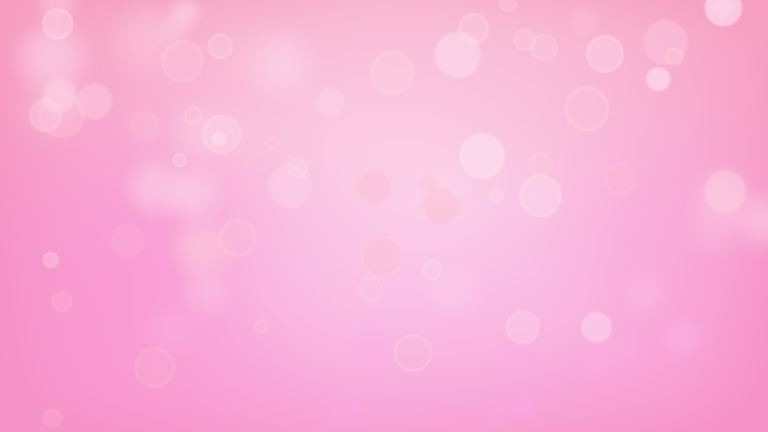
Write a Shadertoy shader that draws this background.

```glsl
// Pink bokeh backdrop: a pale, uneven glow fades into rose and magenta edges.
// Hashed loops scatter blurred lights first, then crisp translucent discs
// with thin bright rims. Lengths are in units of the canvas height.

vec3 hash3(float n) {
    vec3 p = fract(vec3(n) * vec3(0.1031, 0.1030, 0.0973));
    p += dot(p, p.yzx + 33.33);
    return fract((p.xxy + p.yzz) * p.zyx);
}

float valueNoise(vec2 p) {
    vec2 cell = floor(p), f = fract(p);
    f = f * f * (3.0 - 2.0 * f);
    float n = cell.x + 57.0 * cell.y + 200.0;
    return mix(mix(hash3(n).x, hash3(n + 1.0).x, f.x),
               mix(hash3(n + 57.0).x, hash3(n + 58.0).x, f.x), f.y);
}

// Gaussian falloff around a centre, with a separate width on each axis.
float pool(vec2 uv, vec2 centre, vec2 width) {
    vec2 d = (uv - centre) / width;
    return exp(-dot(d, d));
}

vec3 backdrop(vec2 uv) {
    vec2 warped = uv + 0.07 * (vec2(valueNoise(uv * 4.0), valueNoise(uv * 4.0 + 9.0)) - 0.5);
    vec3 edge = mix(vec3(0.97, 0.58, 0.80), vec3(0.97, 0.65, 0.76), smoothstep(0.35, 1.0, uv.y));
    vec3 glow = mix(vec3(0.98, 0.78, 0.92), vec3(0.985, 0.82, 0.90), smoothstep(0.2, 0.8, uv.y));
    vec3 col = mix(edge, glow, pool(warped, vec2(0.54, 0.55), vec2(0.38, 0.53)));
    col = mix(col, vec3(0.98, 0.59, 0.83), 0.55 * pool(warped, vec2(0.16, 0.38), vec2(0.11, 0.28)));
    col = mix(col, vec3(0.98, 0.68, 0.86), 0.50 * pool(warped, vec2(0.87, 0.42), vec2(0.10, 0.30)));

    // Deeper rose towards the border, strongest in the corners.
    vec2 border = abs(uv - 0.5) * 2.0;
    float shade = pow(border.x, 6.0) + pow(border.y, 8.0) * (0.3 + 0.7 * border.x);
    return mix(col, vec3(0.95, 0.53, 0.71), 0.32 * min(shade, 1.0));
}

void mainImage(out vec4 fragColor, in vec2 fragCoord) {
    float aspect = iResolution.x / iResolution.y;
    vec2 uv = fragCoord / iResolution.xy;
    vec2 p = fragCoord / iResolution.y;
    vec3 col = backdrop(uv);

    // Blurred lights: magenta near the bottom, pale and peach above.
    for (int i = 0; i < 32; i++) {
        float id = float(i);
        vec3 place = hash3(id + 11.0), look = hash3(id + 211.0);
        float radius = mix(0.035, 0.095, place.z);
        float d = length(p - place.xy * vec2(aspect, 1.0)) / radius;
        vec3 pale = mix(vec3(0.99, 0.78, 0.84), vec3(0.99, 0.85, 0.93), look.x);
        vec3 tint = mix(vec3(0.99, 0.66, 0.89), pale, smoothstep(0.1, 0.45, place.y));
        col = mix(col, tint, mix(0.25, 0.65, look.y) * (1.0 - smoothstep(0.15, 1.25, d)));
    }

    // Crisp discs, denser in the upper half and varied in focus.
    for (int i = 0; i < 50; i++) {
        float id = float(i);
        vec3 place = hash3(id + 401.0), look = hash3(id + 701.0);
        vec2 centre = vec2(mix(0.04, 0.96, place.x) * aspect, pow(place.y, 0.7));
        float radius = mix(0.015, 0.056, place.z);
        float blur = mix(0.003, 0.012, pow(look.z, 4.0));
        float d = length(p - centre) - radius;
        float whiteness = smoothstep(0.2, 0.7, look.x * 0.6 + centre.y * 0.4);
        vec3 tint = mix(vec3(0.99, 0.73, 0.80), vec3(0.99, 0.88, 0.94), whiteness);
        float opacity = mix(0.18, 0.65, look.y * look.y) * mix(0.7, 1.0, whiteness);
        float rim = pool(vec2(d + 0.004, 0.0), vec2(0.0), vec2(0.0035, 1.0));
        col = mix(col, tint, opacity * (1.0 - smoothstep(-blur, blur, d)));
        col = mix(col, vec3(1.0, 0.87, 0.90), 0.28 * rim * (1.0 - look.z));
    }

    fragColor = vec4(col, 1.0);
}
```
